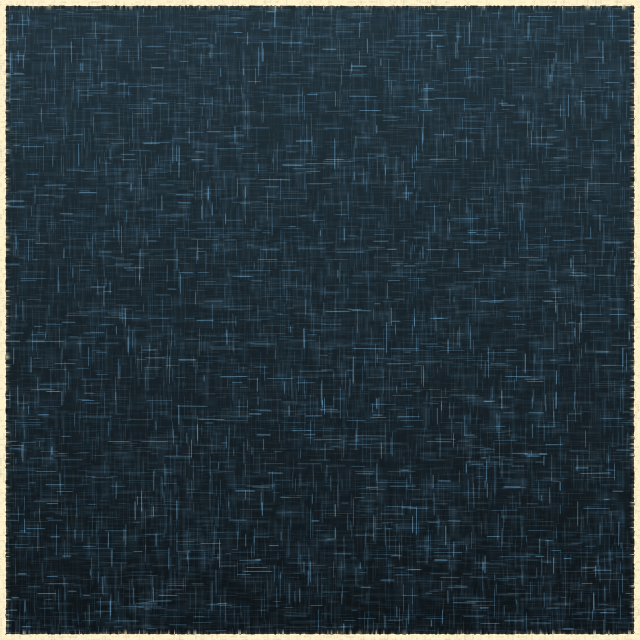
Write a three.js fragment shader that draws this texture.

```glsl
varying vec2 vUv;

float hash(vec2 p) {
  p = fract(p * vec2(0.1031, 0.1137));
  p += dot(p, p.yx + 33.33);
  return fract((p.x + p.y) * p.x * 91.7);
}

// One jittered dash per cell, running along x; high rarity leaves few bright ones
float dashes(vec2 p, vec2 cells, float rarity, float seed) {
  p.y += 0.0003 * sin(p.x * 45.0 + seed);
  vec2 q = p * cells + seed * vec2(3.7, 5.3) + 20.0;
  float row = floor(q.y);
  q.x += 7.0 * hash(vec2(row, seed));
  vec2 id = vec2(floor(q.x), row) + seed * 17.0;
  vec2 f = fract(q) - 0.5;
  float reach = mix(0.16, 0.5, hash(id + 4.3));
  float across = smoothstep(0.5, 0.12, abs(f.y + 0.12 * (hash(id + 9.1) - 0.5)));
  float along = smoothstep(reach, reach - 0.1, abs(f.x));
  return across * along * pow(hash(id), rarity);
}

// Threads of one direction: soft slubs, faint weave and sharp bright fibres
float threads(vec2 p, float seed) {
  float sum = 0.10 * dashes(p, vec2(19.0, 46.0), 4.0, seed);
  sum += 0.13 * dashes(p, vec2(14.0, 140.0), 4.0, seed + 1.0);
  sum += 0.09 * dashes(p, vec2(15.0, 290.0), 1.5, seed + 2.0);
  sum += 0.24 * dashes(p, vec2(17.0, 310.0), 6.0, seed + 3.0);
  for (int i = 0; i < 3; i++) {
    float k = float(i);
    sum += 0.66 * dashes(p, vec2(18.0 + 5.0 * k, 345.0 - 19.0 * k), 25.0, seed + 4.0 + k);
  }
  return sum;
}

// Uneven strength of the loose ends along one side
float fringe(float t, float side) {
  float x = t * 330.0;
  float a = hash(vec2(floor(x), side));
  float b = hash(vec2(floor(x) + 1.0, side));
  return mix(a, b, smoothstep(0.1, 0.9, fract(x)));
}

void main() {
  vec2 p = vUv;

  // Dyed cloth, darker towards the bottom
  vec3 cloth = mix(vec3(0.052, 0.077, 0.091), vec3(0.134, 0.194, 0.227), p.y);
  float weave = threads(p, 1.0) + threads(p.yx, 23.0);
  cloth = mix(cloth, vec3(0.36, 0.54, 0.66), min(weave, 0.85));

  // Nearest side of the frame
  vec2 gap = min(p, 1.0 - p);
  bool upright = gap.x < gap.y;
  float edge = min(gap.x, gap.y);
  float t = upright ? p.y : p.x;
  float side = upright ? 3.0 + step(0.5, p.x) : 11.0 + step(0.5, p.y);

  // Shaded hem, with thin ends that fade as they reach inwards
  float inner = edge - 0.0085;
  cloth = mix(cloth, vec3(0.06, 0.065, 0.06), 0.55 * smoothstep(0.009, 0.0, inner));
  float longEnd = pow(fringe(t, side), 5.0);
  float shortEnd = fringe(t + 0.37, side);
  float paper = smoothstep(0.0012, -0.0010, inner - 0.0015 * shortEnd);
  paper = max(paper, 0.75 * longEnd * smoothstep(0.010, 0.001, inner));
  paper = max(paper, 0.30 * shortEnd * smoothstep(0.007, 0.0, inner));

  // Cream border with a faint weave
  float grain = dashes(p, vec2(60.0, 240.0), 1.5, 41.0) + dashes(p.yx, vec2(60.0, 240.0), 1.5, 47.0);
  vec3 cream = mix(vec3(1.0, 0.957, 0.81), vec3(0.89, 0.84, 0.71), min(0.6 * grain, 1.0));

  gl_FragColor = vec4(mix(cloth, cream, paper), 1.0);
}
```
